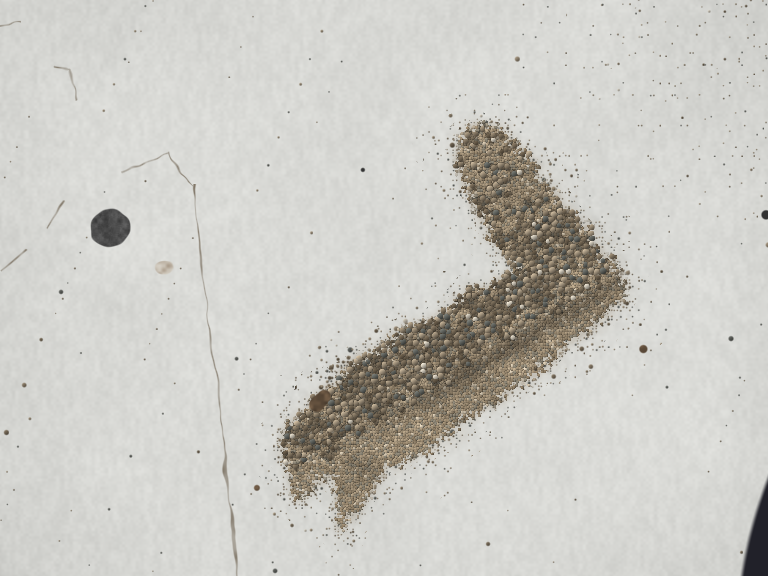
This texture is drawn by a WebGL 2 fragment shader. Its source:

```glsl
#version 300 es
precision highp float;
// A spill of sand and grit on pale, scuffed board with a cracked seam and a dark disc.
// Tapered capsules shape the spill, Voronoi cells give whole lit grains,
// and jittered dot grids scatter loose grit around it.
uniform vec2 u_resolution;
out vec4 fragColor;

float hash(vec2 p) { return fract(sin(dot(p, vec2(127.1, 311.7))) * 43758.5); }
vec2 hash2(vec2 p) { return vec2(hash(p), hash(p + 37.3)); }
float noise(vec2 p) {
  vec2 i = floor(p), f = fract(p);
  f = f * f * (3.0 - 2.0 * f);
  return mix(mix(hash(i), hash(i + vec2(1, 0)), f.x),
             mix(hash(i + vec2(0, 1)), hash(i + 1.0), f.x), f.y);
}
float fbm(vec2 p) {
  return 0.55 * noise(p) + 0.3 * noise(p * 2.1 + 9.0) + 0.15 * noise(p * 4.3 + 21.0);
}
float fill(float d) { return 1.0 - smoothstep(-1.0, 1.0, d * u_resolution.y); }
float lit(vec2 o) { return dot(o, vec2(-0.6, 0.8)); }

// Capsule from a to b with its radius running from ra to rb
float taper(vec2 p, vec2 a, vec2 b, float ra, float rb) {
  vec2 ab = b - a;
  float h = clamp(dot(p - a, ab) / dot(ab, ab), 0.0, 1.0);
  return length(p - a - ab * h) - mix(ra, rb, h);
}
float spill(vec2 p) {
  float d = taper(p, vec2(0.836, 0.735), vec2(0.905, 0.632), 0.048, 0.072);
  d = min(d, taper(p, vec2(0.905, 0.632), vec2(1.0, 0.505), 0.07, 0.078));
  d = min(d, taper(p, vec2(0.998, 0.505), vec2(0.807, 0.38), 0.08, 0.092));
  d = min(d, taper(p, vec2(0.807, 0.38), vec2(0.668, 0.285), 0.092, 0.1));
  d = min(d, taper(p, vec2(0.668, 0.285), vec2(0.56, 0.23), 0.097, 0.065));
  d = min(d, taper(p, vec2(0.53, 0.22), vec2(0.522, 0.155), 0.035, 0.015));
  d = min(d, taper(p, vec2(0.625, 0.19), vec2(0.592, 0.085), 0.05, 0.006));
  return d + 0.03 * (fbm(p * 26.0) - 0.5);
}
// Height across the long ridge: pebbles above zero, fine sand below
float ridge(vec2 p) { return dot(p - vec2(0.56, 0.23), vec2(-0.523, 0.852)); }

// Nearest grain: offset to its middle, gap to the next grain, random id
vec4 grain(vec2 q) {
  vec4 g = vec4(9, 9, 0, 0);
  float second = 9.0;
  for (int k = 0; k < 9; k++) {
    vec2 c = floor(q) + vec2(k % 3 - 1, k / 3 - 1);
    vec2 o = c + 0.1 + 0.8 * hash2(c) - q;
    if (length(o) < length(g.xy)) {
      second = length(g.xy);
      g = vec4(o, 0, hash(c + 71.0));
    } else second = min(second, length(o));
  }
  g.z = second - length(g.xy);
  return g;
}
vec3 grainColor(float id) {
  vec3 c = mix(vec3(0.4, 0.35, 0.28), vec3(0.68, 0.62, 0.53), id);
  c = mix(c, vec3(0.4, 0.41, 0.39), step(0.8, fract(id * 17.0)));
  return mix(c, vec3(0.83, 0.8, 0.74), step(0.95, fract(id * 31.0)));
}
// Thin stroke with ragged strength
float scratch(vec2 p, vec2 a, vec2 b) {
  float d = taper(p + 0.006 * (noise(p * 70.0) - 0.5), a, b, 0.0016, 0.001);
  return fill(d) * (0.35 + 0.65 * noise(p * 110.0));
}

void main() {
  vec2 p = gl_FragCoord.xy / u_resolution.y;
  float d = spill(p);

  // Pale board with faint mottling
  vec3 col = vec3(0.848, 0.85, 0.835) + 0.05 * (fbm(p * 5.0) - 0.5);
  col += 0.035 * (noise(p * vec2(130, 60)) - 0.5) + 0.025 * (noise(p * 210.0) - 0.5);
  col -= 0.035 * smoothstep(0.5, 0.95, length(p - vec2(0.66, 0.5)));

  // Cracked seam and scratches
  float off = p.x - 0.415 + 0.118 * p.y - 0.012 * (fbm(p.yy * vec2(18, 3)) - 0.5);
  float width = 0.0006 + 0.0035 * pow(noise(vec2(p.y * 22.0, 4)), 2.0);
  float marks = fill(abs(off) - width) * step(p.y, 0.68) * (0.4 + 0.6 * noise(p * 60.0));
  marks = max(marks, scratch(p, vec2(0.212, 0.701), vec2(0.292, 0.734)));
  marks = max(marks, scratch(p, vec2(0.292, 0.734), vec2(0.334, 0.676)));
  marks = max(marks, scratch(p, vec2(0.095, 0.884), vec2(0.122, 0.88)));
  marks = max(marks, scratch(p, vec2(0.122, 0.88), vec2(0.132, 0.826)));
  marks = max(marks, scratch(p, vec2(0.108, 0.648), vec2(0.082, 0.604)));
  marks = max(marks, scratch(p, vec2(0.045, 0.566), vec2(0, 0.528)));
  marks = max(marks, scratch(p, vec2(0, 0.957), vec2(0.035, 0.962)));
  col = mix(col, vec3(0.4, 0.35, 0.28), 0.8 * marks);

  // Dark disc and pale tan chip
  float disc = length(p - vec2(0.191, 0.604)) - 0.034 + 0.005 * (noise(p * 65.0) - 0.5);
  col = mix(col, 0.2 + vec3(0.2 * fbm(p * 120.0)), fill(disc));
  float chip = length((p - vec2(0.286, 0.536)) * vec2(0.75, 1)) - 0.014 + 0.004 * noise(p * 80.0);
  col = mix(col, mix(vec3(0.62, 0.55, 0.47), vec3(0.83, 0.8, 0.75), noise(p * 130.0)), 0.8 * fill(chip));

  // Dust halo, then loose grit on three grids, thickest beside the spill
  col = mix(col, vec3(0.6, 0.54, 0.45), 0.3 * exp(-max(d, 0.0) * 110.0));
  float heap = exp(-900.0 * pow(length(p - vec2(0.595, 0.355)), 2.0));
  float corner = smoothstep(0.75, 1.3, p.x) * smoothstep(0.4, 1.0, p.y);
  for (float i = 0.0; i < 3.0; i++) {
    float scale = 62.0 * pow(1.75, i);
    vec2 c = floor(p * scale), h = hash2(c + i * 19.0), o = fract(p * scale) - 0.3 - 0.4 * h;
    float chance = exp(-max(d, 0.0) * 55.0) * (0.15 + 0.2 * i) + 0.006;
    chance += 0.025 * corner * i + 0.75 * heap * (2.0 - i);
    float mask = fill((length(o) - mix(0.13, 0.27, h.x)) / scale) * step(hash(c + 53.0 + i), chance);
    col = mix(col, grainColor(h.y) * (0.8 + 0.9 * lit(o)), mask);
  }

  // Fine sand with a dark crease under the ridge
  vec4 g = grain(p * 210.0);
  float fine = fill(spill(p + g.xy / 210.0) + 0.022 * (g.w - 0.4));
  vec3 sand = mix(vec3(0.56, 0.5, 0.41), grainColor(g.w), 0.5) * (0.85 + 0.3 * fbm(p * 22.0));
  sand *= 0.88 + 0.35 * lit(-g.xy) + 0.22 * smoothstep(0.0, 0.4, g.z);
  float crease = exp(-pow(ridge(p) / 0.016 + 1.75, 2.0)) * smoothstep(0.62, 0.78, p.x);
  col = mix(col, sand * (1.0 - 0.25 * crease), fine);

  // Rounded pebbles along the ridge, lit from the upper left
  g = grain(p * 88.0);
  vec2 seed = p + g.xy / 88.0;
  float s = ridge(seed), size = 0.34 + 0.2 * g.w;
  float coarse = smoothstep(-0.035, 0.015, s) * (1.0 - 0.6 * smoothstep(0.1, 0.2, s));
  float pebble = step(spill(seed), 0.003) * step(fract(g.w * 7.3), 0.85 * coarse);
  float body = smoothstep(0.02, 0.14, g.z) * (1.0 - smoothstep(size - 0.08, size + 0.06, length(g.xy)));
  col = mix(col * (1.0 - 0.3 * pebble * fine), grainColor(g.w) * (0.88 + 0.75 * lit(-g.xy)), pebble * body);

  // Lone stones, dark specks and the shadow in the lower right corner
  float lone = min(length(p - vec2(1.117, 0.394)) - 0.007, length(p - vec2(0.446, 0.153)) - 0.005);
  lone = min(lone, taper(p, vec2(0.55, 0.298), vec2(0.563, 0.312), 0.013, 0.011));
  col = mix(col, vec3(0.37, 0.3, 0.23) * (0.75 + 0.5 * noise(p * 150.0)), fill(lone));
  float speck = min(length(p - vec2(0.63, 0.705)) - 0.0035, length(p - vec2(1.33, 0.627)) - 0.008);
  col = mix(col, vec3(0.2), fill(speck));
  float shade = p.x - 1.288 - 0.15 * p.y - 0.7 * p.y * p.y;
  fragColor = vec4(mix(col, vec3(0.13, 0.13, 0.16), smoothstep(-0.005, 0.005, shade)), 1);
}
```
